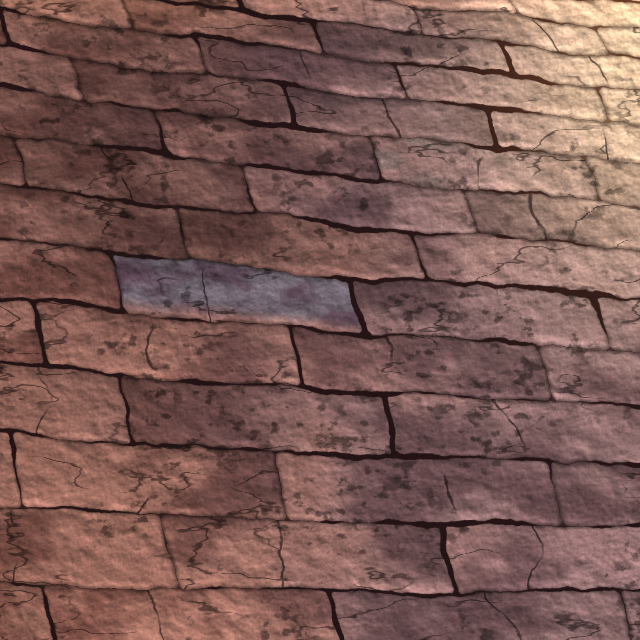
Give the GLSL for this texture, as a WebGL 1 fragment shader.

```glsl
precision highp float;
uniform vec2 u_resolution;

float hash(vec2 p) {
  return fract(sin(dot(p, vec2(127.1, 311.7))) * 43758.545);
}

float noise(vec2 p) {
  vec2 i = floor(p), f = fract(p);
  f = f * f * (3.0 - 2.0 * f);
  return mix(mix(hash(i), hash(i + vec2(1, 0)), f.x),
             mix(hash(i + vec2(0, 1)), hash(i + vec2(1, 1)), f.x), f.y);
}

float fbm(vec2 p) {
  float sum = 0.0, amp = 0.5;
  for (int i = 0; i < 5; i++) {
    sum += amp * noise(p);
    p = mat2(1.6, 1.2, -1.2, 1.6) * p + 7.3;
    amp *= 0.5;
  }
  return sum;
}

// Course number, growing downward; courses tilt and widen with perspective
float courseAt(vec2 q) {
  float a = mix(0.013, 0.141, q.x) + 0.03 * q.x * (1.0 - q.x);
  float b = mix(0.0547, 0.0521, q.x);
  float c = mix(0.0035, 0.0026, q.x);
  return (sqrt(max(b * b + 4.0 * c * (q.y - a), 0.0)) - b) / (2.0 * c);
}

// Uneven stagger of the upright joints
float stagger(float row) {
  float s = 2.09 - (row < 3.0 ? 0.36 : 0.31) * abs(row - 3.0);
  return s - step(6.5, row) * (0.36 + 0.13 * (row - 7.0));
}

float roundedBox(vec2 p, vec2 halfSize, float r) {
  vec2 e = abs(p) - halfSize + r;
  return length(max(e, 0.0)) + min(max(e.x, e.y), 0.0) - r;
}

// Stone surface: broad humps plus coarse grain
float surface(vec2 p) {
  return 0.55 * fbm(p * vec2(12.0, 20.0)) + 0.5 * fbm(p * vec2(44.0, 54.0) + 5.0);
}

void main() {
  vec2 p = gl_FragCoord.xy / u_resolution;
  float px = 1.0 / min(u_resolution.x, u_resolution.y);

  // Hand-cut wobble of the brick outlines
  vec2 q = vec2(p.x, 1.0 - p.y);
  q += 0.012 * (vec2(noise(p * 9.0), noise(p * 9.0 + 40.0)) - 0.5);
  q += 0.011 * (vec2(fbm(p * 36.0), fbm(p * 36.0 + 17.0)) - 0.5);

  // Brick layout
  float course = courseAt(q);
  float row = floor(course), v = fract(course);
  float period = 0.3125 + 0.0137 * row;
  float height = mix(0.0547, 0.0521, q.x) + mix(0.007, 0.0052, q.x) * (row + 0.5);
  float along = (q.x - 0.022 * (v - 0.5)) / period - stagger(row);
  vec2 id = vec2(floor(along), row);
  float u = fract(along);
  float seed = hash(id + 3.7);
  vec2 size = vec2(period, height);
  float d = roundedBox((vec2(u, v) - 0.5) * size, 0.5 * size, 0.01);

  // Stone colour: warm at lower left, mauve to the right, dim at upper left
  float cloud = fbm(p * vec2(7.0, 12.0) + seed * 9.0);
  float mauve = smoothstep(0.1, 0.8, p.x + 0.5 * (cloud - 0.5) + 0.3 * (seed - 0.5));
  vec3 col = mix(vec3(0.64, 0.44, 0.385), vec3(0.565, 0.43, 0.43), mauve);
  vec3 dirt = mix(vec3(0.44, 0.275, 0.24), vec3(0.39, 0.28, 0.29), mauve);
  col = mix(col, dirt, 0.85 * smoothstep(0.44, 0.68, cloud));
  col *= 0.94 + 0.14 * hash(id + 11.0);
  vec2 toDim = (p - vec2(0.22, 0.78)) * vec2(0.8, 1.2);
  col *= 1.0 - vec3(0.27, 0.26, 0.22) * exp(-5.0 * dot(toDim, toDim));

  // Blue-grey stains on two bricks
  float stain = fbm(p * vec2(15.0, 28.0));
  float blueBrick = 1.0 - step(0.5, distance(id, vec2(-1.0, 5.0)));
  float faintBrick = (1.0 - step(0.5, distance(id, vec2(0.0, 2.0)))) * smoothstep(0.9, 0.2, u);
  vec3 blue = mix(vec3(0.29, 0.23, 0.29), vec3(0.43, 0.41, 0.46), smoothstep(0.35, 0.65, stain));
  col = mix(col, blue, 0.85 * blueBrick * smoothstep(1.05, 0.7, v));
  col = mix(col, vec3(0.46, 0.41, 0.40), 0.55 * faintBrick * smoothstep(0.35, 0.6, stain));

  // Lamp glow from the upper right
  float lampDist = length((p - vec2(1.03, 0.93)) * vec2(1.0, 0.78));
  float glow = exp(-14.0 * lampDist * lampDist);
  col = mix(col, vec3(1.02, 0.87, 0.70), 0.92 * glow);
  col += vec3(0.13, 0.09, 0.05) * smoothstep(0.93, 1.02, p.y);

  // Rough relief, pits and fine grit
  float relief = surface(p) - surface(p + vec2(0.0022, 0.0034));
  float pits = smoothstep(0.55, 0.72, fbm(p * vec2(58.0, 80.0) + 31.0));
  pits *= smoothstep(0.35, 0.65, fbm(p * 11.0 + 3.0));
  col *= 1.0 + clamp(2.3 * relief, -0.5, 0.4);
  col *= 1.0 - 0.4 * pits;
  col *= 0.94 + 0.12 * noise(p * 400.0);

  // Cracks: one upright per brick, plus broken veins running along the courses
  float rough = fbm(p * 30.0 + 70.0);
  float bend = 0.16 * (noise(p * 13.0) - 0.5) + 0.06 * (rough - 0.5);
  float crackDist = abs(u - 0.3 - 0.4 * seed + bend) * period;
  float crack = (1.0 - smoothstep(0.0004, 0.0035, crackDist)) * step(0.4, hash(id + 5.0));
  float vein = 1.0 - smoothstep(0.0, 0.02, abs(fbm(p * vec2(7.0, 20.0) + seed * 20.0) - 0.47));
  vein *= smoothstep(0.45, 0.7, noise(p * 12.0 + 60.0));
  col *= 1.0 - 0.55 * max(crack * smoothstep(0.3, 0.6, rough), 0.85 * vein);

  // Pale ragged lower lip and shaded edges
  float lip = smoothstep(0.016, 0.008, (1.0 - v) * height) * smoothstep(0.3, 0.65, noise(p * 16.0 + 8.0));
  col *= 1.0 + 0.2 * lip;
  col *= 1.0 - 0.16 * smoothstep(0.25, 0.0, v) * noise(p * 25.0);
  col *= 1.0 - 0.32 * smoothstep(-0.007, 0.0, d);

  // Dark joints, pinched almost shut in places
  float open = smoothstep(0.28, 0.75, 0.65 * noise(p * 9.0 + 21.0) + 0.35 * noise(p * 33.0));
  float gap = 0.0002 + 0.0042 * open;
  float soft = max(0.0011, 0.7 * px);
  float joint = smoothstep(-gap - soft, -gap + soft, d);
  vec3 jointColor = mix(vec3(0.13, 0.07, 0.075), vec3(0.42, 0.24, 0.15), glow);
  col = mix(col, jointColor, joint * mix(0.6, 0.97, smoothstep(0.0, 0.4, open)));

  gl_FragColor = vec4(clamp(col, 0.0, 1.0), 1.0);
}
```
